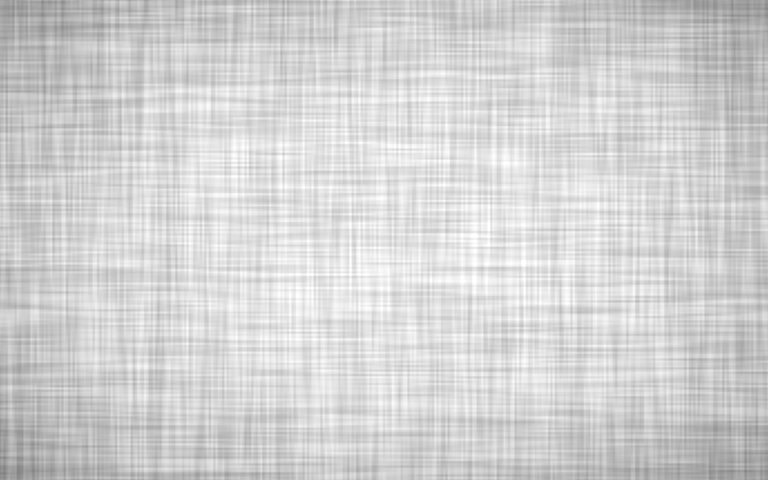
A Shadertoy shader for this texture:

```glsl
#define FINE_THREADS 215.0
#define COARSE_THREADS 100.0
#define FINE_BREAKS 9.0
#define COARSE_BREAKS 6.0
#define CLOUD_SCALE 6.0
#define CONTRAST 0.19
#define CENTER_TONE 0.897
#define EDGE_FADE 0.065
#define CORNER_FADE 0.045

float hash(vec2 p) {
    vec3 q = fract(vec3(p.xyx) * 0.1031);
    q += dot(q, q.yzx + 33.33);
    return fract((q.x + q.y) * q.z);
}

// Brightness along one thread, with its breaks shifted at random
float strand(float along, float row) {
    along += 17.0 * hash(vec2(row, 3.7));
    float cell = floor(along);
    float t = smoothstep(0.0, 1.0, along - cell);
    return mix(hash(vec2(cell, row)), hash(vec2(cell + 1.0, row)), t);
}

// Neighbouring threads blended softly; x runs along them
float threads(vec2 p) {
    float row = floor(p.y);
    float t = smoothstep(0.0, 1.0, p.y - row);
    return mix(strand(p.x, row), strand(p.x, row + 1.0), t) - 0.5;
}

// Fine yarn over thicker slubs and faint broad bands
float yarn(vec2 p, float seed) {
    float fine = threads(p * vec2(FINE_BREAKS, FINE_THREADS) + seed);
    float coarse = threads(p * vec2(COARSE_BREAKS, COARSE_THREADS) + seed * 2.0);
    float bands = threads(p * vec2(4.0, 30.0) + seed * 3.0);
    return 0.66 * fine + 0.32 * coarse + 0.1 * bands;
}

float clouds(vec2 p) {
    vec2 cell = floor(p);
    vec2 t = smoothstep(0.0, 1.0, p - cell);
    float low = mix(hash(cell), hash(cell + vec2(1.0, 0.0)), t.x);
    float high = mix(hash(cell + vec2(0.0, 1.0)), hash(cell + 1.0), t.x);
    return mix(low, high, t.y) - 0.5;
}

void mainImage(out vec4 fragColor, in vec2 fragCoord) {
    vec2 p = fragCoord / iResolution.y;
    vec2 fromCenter = 2.0 * fragCoord / iResolution.xy - 1.0;

    // Horizontal weft and vertical warp
    float weave = yarn(p, 40.0) + yarn(p.yx, 310.0);
    weave += 0.16 * clouds(p * CLOUD_SCALE + 90.0);

    // Light pooled in the middle, darker corners
    float r2 = dot(fromCenter, fromCenter);
    float tone = CENTER_TONE - EDGE_FADE * r2 - CORNER_FADE * r2 * r2;

    float gray = clamp(tone + CONTRAST * weave, 0.0, 1.0);
    fragColor = vec4(vec3(gray), 1.0);
}
```
